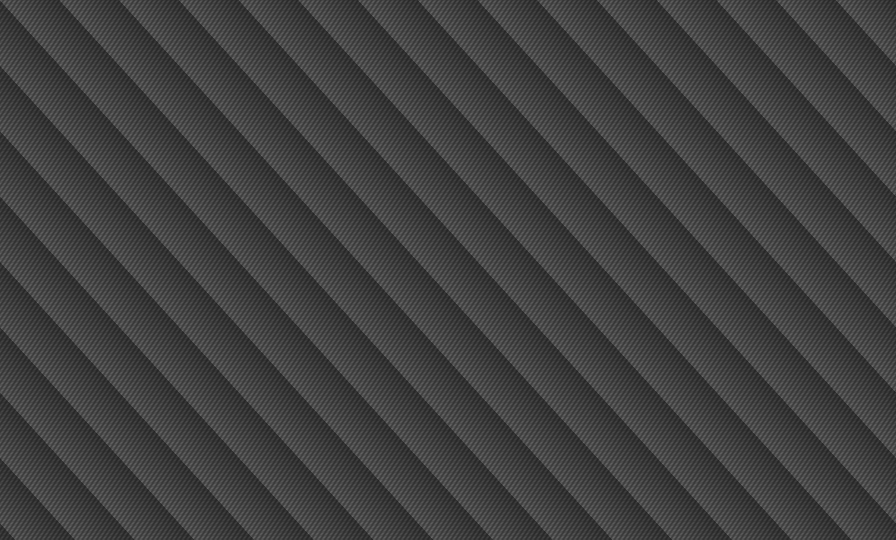
Write a WebGL 1 fragment shader that draws this pattern.

```glsl
precision highp float;
// Dark diagonal pleats, fifteen across, over a fine woven cloth.
// Each pleat is a sawtooth ramp from light to dark with a smoothed fold;
// the cloth is a grid of short slanted threads, staggered row by row.

uniform vec2 u_resolution;

// Light-to-dark ramp across one pleat, with its jump softened over one pixel.
float pleatShade(float across, float pixel) {
  float phase = fract(across);
  float fold = smoothstep(1.0 - pixel, 1.0, phase);
  return mix(0.312, 0.182, phase * (1.0 - fold));
}

// Staggered slanted threads, from -1 in the gaps to 1 on the crests.
float weave(vec2 q) {
  float row = floor(q.y);
  float along = fract(q.y);
  float column = q.x + 0.5 * mod(row, 2.0) + 0.6 * (along - 0.5);
  float thread = cos(6.28318 * column);
  float crest = sin(3.14159 * along);
  return thread * (0.4 + 0.6 * crest) + 0.5 * (crest - 0.637);
}

void main() {
  // Canvas widths, measured from the upper left corner.
  vec2 p = vec2(gl_FragCoord.x, u_resolution.y - gl_FragCoord.y) / u_resolution.x;

  // Pleats fall to the right, a little steeper than 45 degrees.
  float across = 15.0 * (p.x - 0.914 * p.y);
  float shade = pleatShade(across, 15.0 / u_resolution.x);

  // Average four samples of the cloth inside the pixel.
  float cloth = 0.0;
  for (int i = 0; i < 4; i++) {
    vec2 corner = vec2(mod(float(i), 2.0), floor(float(i) / 2.0)) - 0.5;
    vec2 samplePoint = p + 0.5 * corner / u_resolution.x;
    cloth += 0.25 * weave(samplePoint * vec2(192.0, 256.0));
  }

  gl_FragColor = vec4(vec3(shade * (1.0 + 0.29 * cloth)), 1.0);
}
```
